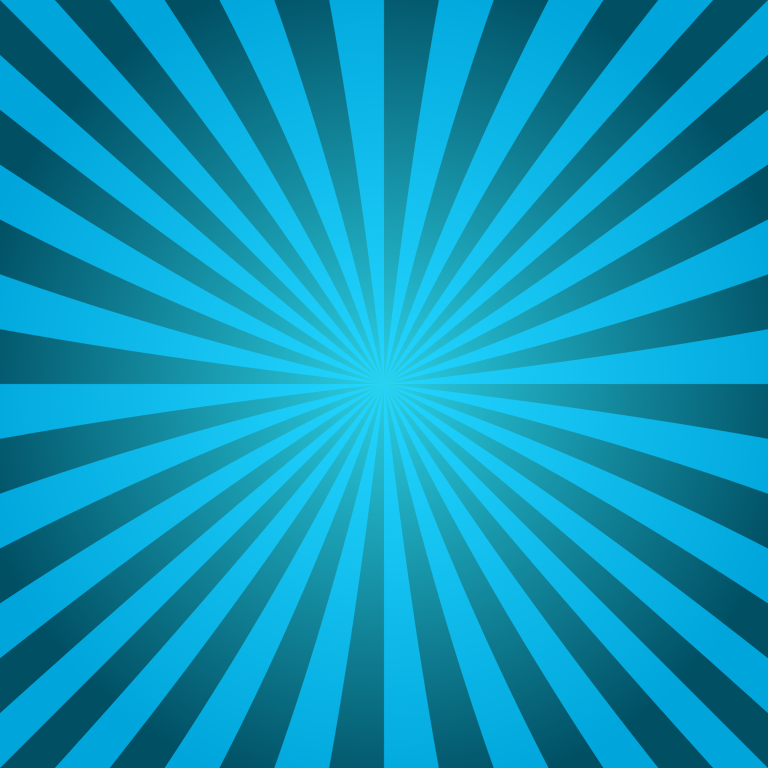
Write a three.js fragment shader that draws this background.

```glsl
// A blue sunburst of 56 gently curved rays that darken away from the centre.
varying vec2 vUv;

// Ray coordinate within an octant, 0 on the axis and 7 on the diagonal.
// Equal angles at the centre blend into equal spacing along the border.
float rayCoordinate(vec2 p, float reach) {
  float slope = min(p.x, p.y) / reach;
  float byAngle = atan(slope) * 4.0 / 3.14159265;
  return 7.0 * mix(byAngle, slope, min(2.0 * reach, 1.0));
}

void main() {
  vec2 p = vUv - 0.5;
  vec2 a = abs(p);
  float reach = max(max(a.x, a.y), 0.0001);

  // Alternate the rays clockwise, mirrored across each octant border
  float side = sign(p.x * p.y) * sign(a.y - a.x);
  float wave = side * sin(3.14159265 * rayCoordinate(a, reach));

  // Convert the wave to an approximate edge distance for smoothing
  float edgeDistance = wave * reach / (7.0 * 3.14159265);
  float darkRay = smoothstep(-0.001, 0.001, edgeDistance);

  // Radial shading of both ray colours
  float falloff = clamp(length(p) / 0.55, 0.0, 1.0);
  vec3 lightColor = mix(vec3(0.14, 0.84, 1.0), vec3(0.0, 0.65, 0.86), falloff);
  vec3 darkColor = mix(vec3(0.17, 0.81, 0.89), vec3(0.0, 0.31, 0.39), falloff);

  gl_FragColor = vec4(mix(lightColor, darkColor, darkRay), 1.0);
}
```
